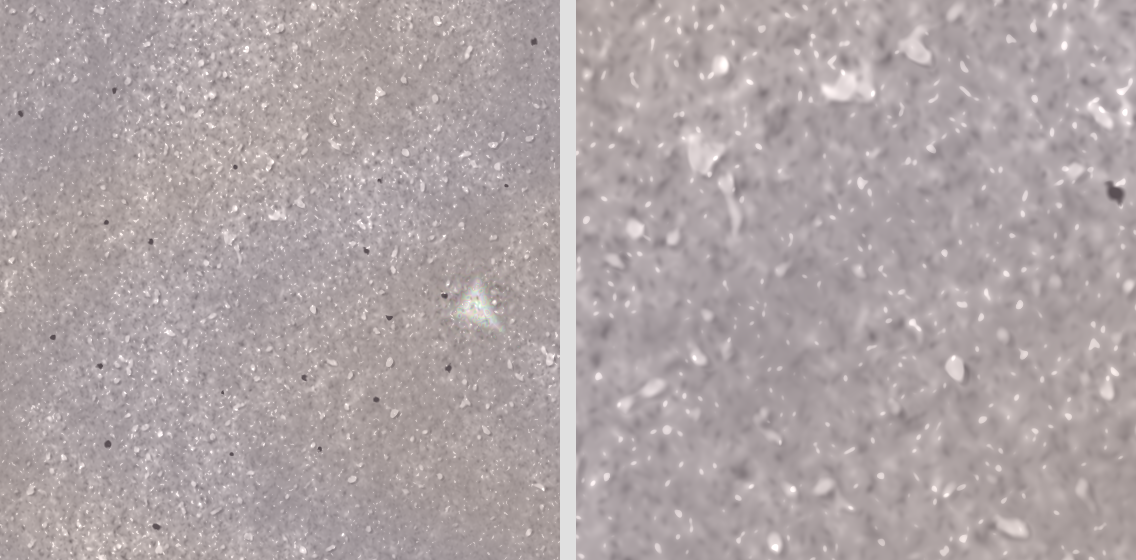
Left, the full canvas; right, a detail of the centre.
Reproduce this texture procedurally as a three.js fragment shader.

```glsl
// Worn mauve-grey stone surface with pale mineral flakes, dark pits and one bright glint.
varying vec2 vUv;

vec2 hash2(vec2 p) {
  return fract(sin(vec2(dot(p, vec2(127.1, 311.7)), dot(p, vec2(269.5, 183.3)))) * 43758.5);
}

// Cellular noise: one soft, mostly upright stroke of random sign per cell
float strokes(vec2 p) {
  vec2 cell = floor(p);
  float sum = 0.0;
  for (int y = -1; y <= 1; y++) {
    for (int x = -1; x <= 1; x++) {
      vec2 id = cell + vec2(float(x), float(y));
      vec2 traits = hash2(id + 57.3);
      vec2 d = p - id - hash2(id);
      float angle = (traits.x - 0.5) * 2.4;
      float c = cos(angle), s = sin(angle);
      d = vec2(c * d.x + s * d.y, c * d.y - s * d.x);
      sum += (traits.y * 2.0 - 1.0) * exp(-9.0 * d.x * d.x - 3.4 * d.y * d.y);
    }
  }
  return sum;
}

// Sparse round pits, at most one per cell
float pits(vec2 p) {
  vec2 id = floor(p);
  vec2 traits = hash2(id + 11.7);
  vec2 d = fract(p) - mix(vec2(0.15), vec2(0.85), hash2(id + 3.1));
  float radius = mix(0.035, 0.075, traits.y);
  return step(traits.x, 0.27) * (1.0 - smoothstep(radius * 0.4, radius, length(d)));
}

void main() {
  vec2 uv = vUv;

  // Wear gathers in clouds along a slanted band
  float across = uv.x - 0.27 - 0.25 * uv.y + 0.04 * sin(uv.y * 9.0);
  float band = exp(-14.0 * across * across);
  float clouds = 0.4 * strokes(uv * 6.0 + 4.0) + 0.38 * strokes(uv * 14.0 + 21.0)
               + 0.4 * strokes(uv * 31.0 + 40.0);
  float wear = smoothstep(-0.25, 0.85, clouds + 0.42 * band);

  // Fine scratchy grain
  float coarse = strokes(uv * 95.0);
  float fine = strokes(uv * 165.0 + 9.0);
  float grain = 0.6 * coarse + 0.5 * fine;

  // Pale flakes with a thin shadow on one side
  vec2 flakeUv = uv * 54.0 + 70.0;
  float lift = 0.28 * wear + 0.3 * grain - 0.1;
  float flake = smoothstep(0.48, 0.95, strokes(flakeUv) + lift);
  float shadow = smoothstep(0.48, 0.95, strokes(flakeUv + vec2(-0.2, 0.16)) + lift);
  float speck = smoothstep(0.6, 0.95, fine + 0.15 * wear);

  float tone = 0.07 * wear + grain * (0.08 + 0.13 * wear) + 0.17 * flake
             - 0.09 * shadow * (1.0 - flake) + 0.13 * speck;
  vec3 color = vec3(0.64, 0.6, 0.605) + tone * vec3(1.0, 0.99, 0.96);
  color += vec3(0.008, 0.004, -0.006) * sin(uv.x * 7.0 + 3.0 * sin(uv.y * 5.0));

  // Dark pits with ragged rims
  float pit = pits(uv * 8.0 + 0.03 * vec2(coarse, fine));
  color = mix(color, vec3(0.27, 0.23, 0.25), 0.8 * pit);

  // Bright triangular glint with coloured fringes
  vec2 q = uv - vec2(0.848, 0.458);
  float halo = exp(-dot(q, q) * 420.0);
  float slope = abs(q.x - 0.1 * q.y) - 0.55 * (0.045 - q.y);
  float edge = max(slope, -q.y - 0.032 - 0.35 * q.x) + 0.024 * grain;
  float glint = 1.0 - smoothstep(-0.012, 0.009, edge);
  vec3 fringe = sin(9.0 * coarse + 260.0 * q.y + vec3(0.0, 2.1, 4.2));
  color += halo * (0.28 * grain + 0.035 * fringe);
  color = mix(color, vec3(0.9, 0.91, 0.88) + 0.28 * grain + 0.05 * fringe, 0.85 * glint);

  gl_FragColor = vec4(clamp(color, 0.0, 1.0), 1.0);
}
```
